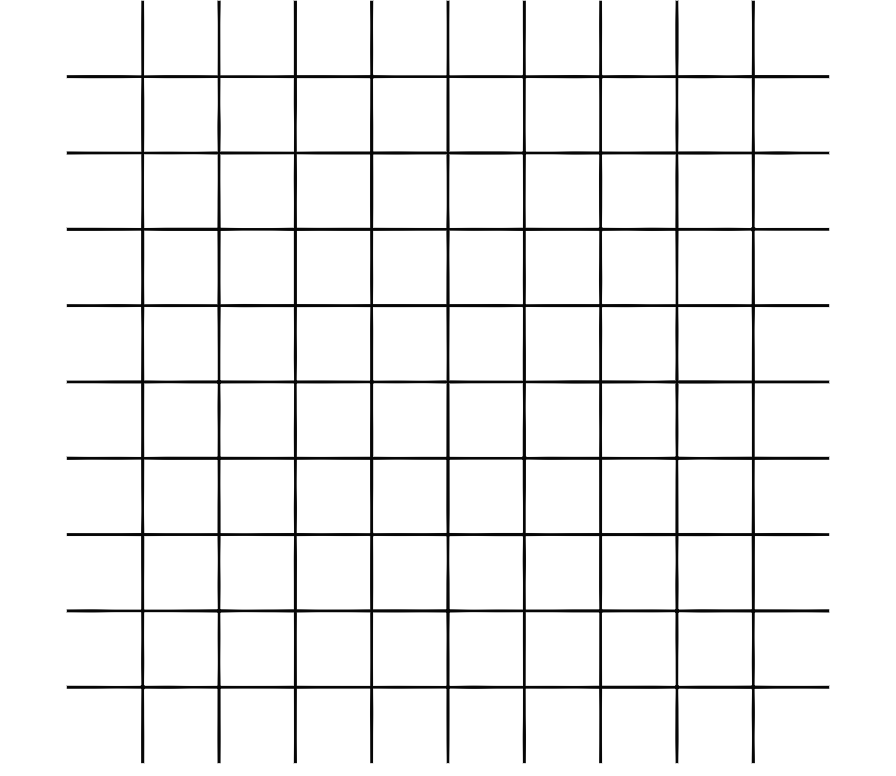
A WebGL 2 fragment shader for this pattern:

```glsl
#version 300 es
precision highp float;
// Open grid of thin black lines on white, nine each way, with free ends.
// Each line is a distance to the nearest grid index, limited in length;
// noise along it varies the width, and small knots mark the crossings.

#define LINES 9.0
#define PITCH 0.09835
#define CENTER_Y 0.5078
#define HALF_LENGTH 0.4913
#define HALF_WIDTH 0.00188
#define WIDTH_WOBBLE 0.00022
#define KNOT_RADIUS 0.0031
#define INK vec3(0.025)
#define PAPER vec3(1.0)

uniform vec2 u_resolution;
out vec4 fragColor;

float hash(vec2 p) {
    return fract(sin(dot(p, vec2(127.1, 311.7))) * 43758.5453);
}

// Smooth random value along one line, chosen by its seed
float lineNoise(float along, float seed) {
    float cell = floor(along);
    float t = smoothstep(0.0, 1.0, along - cell);
    return mix(hash(vec2(cell, seed)), hash(vec2(cell + 1.0, seed)), t);
}

// Index of the nearest line, counted from the middle one
float nearestLine(float across) {
    float last = 0.5 * (LINES - 1.0);
    return clamp(floor(across / PITCH + 0.5), -last, last);
}

// Signed distance to the nearest line of one direction
float lineDistance(float across, float along, float seed) {
    float index = nearestLine(across);
    float wobble = lineNoise(along / PITCH * 3.0, index + seed) - 0.5;
    float halfWidth = HALF_WIDTH + 2.0 * WIDTH_WOBBLE * wobble;
    float side = abs(across - index * PITCH) - halfWidth;
    return max(side, abs(along) - HALF_LENGTH);
}

float coverage(float dist, float pixel) {
    return 1.0 - smoothstep(-0.6 * pixel, 0.6 * pixel, dist);
}

void main() {
    // Canvas height is one unit; the grid is centred across
    float pixel = 1.0 / u_resolution.y;
    vec2 p = (gl_FragCoord.xy - vec2(0.5 * u_resolution.x, 0.0)) * pixel;
    p.y -= CENTER_Y;

    // Lines in both directions
    float upright = coverage(lineDistance(p.x, p.y, 17.0), pixel);
    float level = coverage(lineDistance(p.y, p.x, 53.0), pixel);

    // Slightly swollen ink at the crossings
    vec2 crossing = vec2(nearestLine(p.x), nearestLine(p.y));
    float radius = KNOT_RADIUS * mix(0.85, 1.1, hash(crossing));
    float knot = coverage(length(p - crossing * PITCH) - radius, pixel);

    float ink = max(max(upright, level), knot);
    fragColor = vec4(mix(PAPER, INK, ink), 1.0);
}
```
